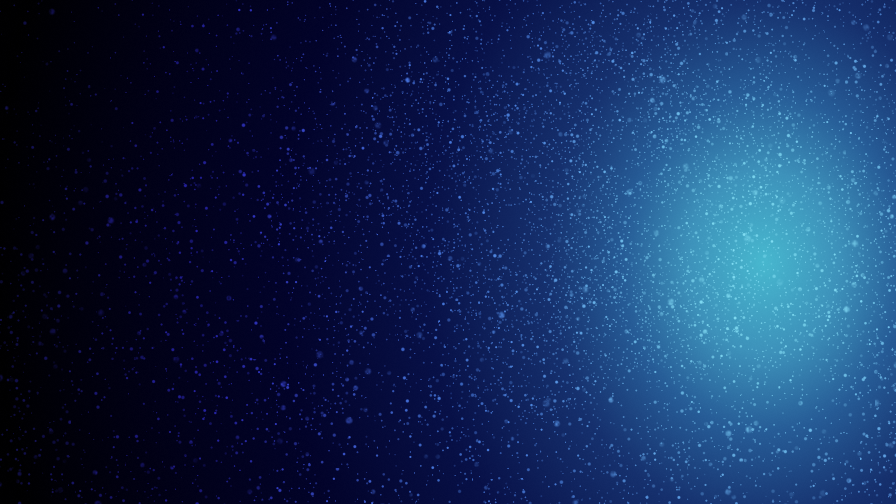
Write a Shadertoy shader that draws this background.

```glsl
// Glow placement, in units of canvas height
const vec2 GLOW_CENTRE = vec2(1.515, 0.48);
const vec2 GLOW_SQUEEZE = vec2(1.0, 0.83);

// Glow colours, from the core outwards, and the distance of each
const int STOPS = 8;
const vec3 GLOW_COLOURS[STOPS] = vec3[](
    vec3(0.28, 0.72, 0.81), vec3(0.24, 0.57, 0.73), vec3(0.15, 0.36, 0.59),
    vec3(0.085, 0.19, 0.43), vec3(0.03, 0.065, 0.28), vec3(0.008, 0.012, 0.165),
    vec3(0.004, 0.003, 0.085), vec3(0.0, 0.0, 0.005));
const float GLOW_RADII[STOPS] = float[](0.0, 0.15, 0.28, 0.43, 0.67, 0.95, 1.25, 1.52);

// Particle tints, from the dark side to the lit side
const vec3 TINT_FAR = vec3(0.20, 0.18, 0.85);
const vec3 TINT_MID = vec3(0.32, 0.55, 0.96);
const vec3 TINT_NEAR = vec3(0.54, 0.90, 0.98);

// Particle fields: cells per height and dot radius
const float DUST_CELLS = 125.0;
const float DUST_RADIUS = 0.0019;
const float GRAIN_CELLS = 56.0;
const float GRAIN_RADIUS = 0.0040;
const float FLAKE_CELLS = 20.0;
const float FLAKE_RADIUS = 0.0085;
const vec2 DUST_CENTRE = vec2(1.27, 0.60);

vec3 hash3(vec2 cell) {
    vec3 q = fract(cell.xyx * vec3(0.1031, 0.1030, 0.0973));
    q += dot(q, q.yxz + 33.33);
    return fract((q.xxy + q.yzz) * q.zyx);
}

float valueNoise(vec2 p) {
    vec2 cell = floor(p);
    vec2 f = fract(p);
    f = f * f * (3.0 - 2.0 * f);
    float low = mix(hash3(cell).x, hash3(cell + vec2(1, 0)).x, f.x);
    float high = mix(hash3(cell + vec2(0, 1)).x, hash3(cell + vec2(1, 1)).x, f.x);
    return mix(low, high, f.y);
}

vec3 glow(float dist) {
    vec3 colour = GLOW_COLOURS[0];
    for (int i = 1; i < STOPS; i++) {
        float t = clamp((dist - GLOW_RADII[i - 1]) / (GLOW_RADII[i] - GLOW_RADII[i - 1]), 0.0, 1.0);
        colour = mix(colour, GLOW_COLOURS[i], t);
    }
    return colour;
}

// Jittered dots on a grid; density is the chance that a cell is filled
float particles(vec2 p, float cells, float radius, float density, float seed) {
    float pixel = 1.0 / iResolution.y;
    vec2 home = floor(p * cells);
    float light = 0.0;
    for (int y = -1; y <= 1; y++) {
        for (int x = -1; x <= 1; x++) {
            vec2 cell = home + vec2(x, y);
            vec3 place = hash3(cell + seed);
            vec3 look = hash3(cell + seed + 71.7);
            float r = radius * mix(0.5, 1.0, look.x * look.x);
            float dist = length(p - (cell + place.xy) / cells);
            float dotShape = 1.0 - smoothstep(r * 0.4, r + 0.6 * pixel, dist);
            light = max(light, dotShape * step(place.z, density) * mix(0.25, 1.0, look.y));
        }
    }
    return light;
}

void mainImage(out vec4 fragColor, in vec2 fragCoord) {
    vec2 p = fragCoord / iResolution.y;
    float dist = length((p - GLOW_CENTRE) * GLOW_SQUEEZE);
    vec3 colour = glow(dist);

    // Particle density: a dusty cloud, and grains below a rising diagonal
    float clumps = smoothstep(0.2, 0.8, 0.5 * valueNoise(p * 9.0) + 0.5 * valueNoise(p * 26.0));
    vec2 fromCloud = (p - DUST_CENTRE) * vec2(1.7, 2.1);
    float cloud = exp(-dot(fromCloud, fromCloud));
    float below = 1.0 - smoothstep(0.40, 0.75, p.y - 0.35 * p.x);
    float dustDensity = 0.06 + cloud * mix(0.35, 0.75, clumps);
    float grainDensity = 0.07 + below * mix(0.12, 0.55, clumps);
    float flakeDensity = 0.06 + below * mix(0.12, 0.40, clumps);

    float dust = particles(p, DUST_CELLS, DUST_RADIUS, dustDensity, 11.0);
    float grains = particles(p, GRAIN_CELLS, GRAIN_RADIUS, grainDensity, 37.0);
    float flakes = particles(p, FLAKE_CELLS, FLAKE_RADIUS, flakeDensity, 83.0);
    flakes *= mix(0.3, 1.2, valueNoise(p * 240.0));

    // Blend the particles, fading them at the dark edge
    vec3 tint = mix(TINT_FAR, TINT_MID, smoothstep(0.35, 0.95, p.x));
    tint = mix(tint, TINT_NEAR, 1.0 - smoothstep(0.1, 0.65, dist));
    float light = max(max(0.65 * dust, 0.85 * grains), 0.75 * flakes);
    light *= mix(0.45, 1.0, smoothstep(0.0, 0.6, p.x));
    colour = mix(colour, tint, min(light, 1.0));

    // Fine grain hides banding in the dark gradient
    colour += (hash3(floor(fragCoord)).x - 0.5) / 128.0;
    fragColor = vec4(clamp(colour, 0.0, 1.0), 1.0);
}
```
